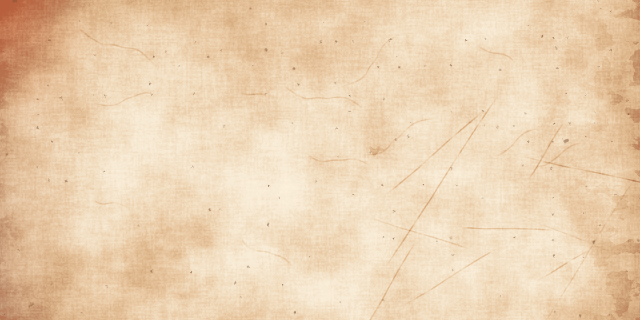
This texture is drawn by a Shadertoy shader. Its source:

```glsl
// Aged parchment: warm cream paper with browned edges, stains, fibres, specks and scratches.

float hash(vec2 p) {
    vec3 q = fract(vec3(p.xyx) * 0.1031);
    q += dot(q, q.yzx + 33.33);
    return fract((q.x + q.y) * q.z);
}

vec2 hash2(vec2 p) {
    return vec2(hash(p), hash(p + 57.3));
}

float noise(vec2 p) {
    vec2 i = floor(p), f = fract(p);
    f = f * f * (3.0 - 2.0 * f);
    float low = mix(hash(i), hash(i + vec2(1, 0)), f.x);
    float high = mix(hash(i + vec2(0, 1)), hash(i + vec2(1, 1)), f.x);
    return mix(low, high, f.y);
}

float fbm(vec2 p) {
    float sum = 0.0, amp = 0.52;
    for (int i = 0; i < 5; i++) {
        sum += amp * noise(p);
        p = mat2(1.6, 1.2, -1.2, 1.6) * p + 11.7;
        amp *= 0.5;
    }
    return sum;
}

// Soft falloff away from an edge
float edgeFade(float dist, float reach) {
    return exp(-max(dist, 0.0) / reach);
}

float blob(vec2 p, vec2 centre, vec2 size) {
    vec2 q = (p - centre) / size;
    return exp(-dot(q, q));
}

// Antialiased coverage of a shape with the given radius
float cover(float dist, float radius, float px) {
    return 1.0 - smoothstep(max(radius - px, 0.0), radius + px, dist);
}

// Ragged spots, at most one per grid cell
float spots(vec2 p, float cell, float chance, float radius, float seed, float px) {
    vec2 ragged = p + radius * 1.6 * (vec2(noise(p / radius), noise(p / radius + 31.0)) - 0.5);
    vec2 id = floor(ragged / cell) + seed;
    vec2 offset = (fract(ragged / cell) - mix(vec2(0.25), vec2(0.75), hash2(id))) * cell;
    offset.y *= mix(0.7, 1.6, hash(id + 9.1));
    float size = radius * mix(0.35, 1.0, hash(id + 4.7));
    float present = step(hash(id + 2.3), chance);
    return present * cover(length(offset), size, px) * mix(0.4, 1.0, hash(id + 7.9));
}

// Thin worn line; bend is the height of its wave
float scratch(vec2 p, vec2 centre, float angle, float halfLen, float bend, float width, float px) {
    float c = cos(angle), s = sin(angle);
    vec2 q = mat2(c, -s, s, c) * (p - centre);
    q.y -= bend * sin(q.x * 3.0 / halfLen) + bend * 0.5 * (noise(q.xx * 18.0 + centre) - 0.5);
    float taper = 1.0 - smoothstep(halfLen * 0.65, halfLen, abs(q.x));
    float wear = smoothstep(0.15, 0.65, noise(vec2(q.x * 38.0, centre.x * 91.0)));
    return cover(abs(q.y), width, px) * taper * mix(0.35, 1.0, wear);
}

// Paper colour from pale cream (0) to burnt brown (1)
vec3 paperRamp(float tone) {
    vec3 shades[6] = vec3[6](
        vec3(0.970, 0.918, 0.832), vec3(0.945, 0.860, 0.742), vec3(0.910, 0.780, 0.630),
        vec3(0.860, 0.700, 0.530), vec3(0.780, 0.590, 0.430), vec3(0.730, 0.480, 0.330));
    vec3 col = shades[0];
    for (int i = 1; i < 6; i++)
        col = mix(col, shades[i], clamp(tone * 5.0 - float(i - 1), 0.0, 1.0));
    return col + 0.12 * clamp(-tone, 0.0, 0.2);
}

void mainImage(out vec4 fragColor, in vec2 fragCoord) {
    float px = 1.0 / iResolution.y;
    vec2 p = fragCoord * px;
    float width = iResolution.x * px;
    float left = p.x, right = width - p.x, top = 1.0 - p.y;

    // Browned borders
    float warp = 0.16 * (fbm(p * 3.5 + 5.0) - 0.5);
    float tone = 0.12;
    tone += 0.63 * edgeFade(left + warp, 0.20);
    tone += 0.40 * edgeFade(right + warp, 0.13);
    tone += 0.34 * edgeFade(top + warp, 0.11) * mix(1.0, 0.55, p.x / width);
    tone += 0.24 * edgeFade(p.y + warp, 0.12);

    // Broad stains and bleached areas
    float mottle = fbm(p * 11.0 + 3.0) - 0.5;
    tone += 0.85 * (fbm(p * 2.6 + 20.0) - 0.5) + 0.42 * mottle;
    tone += blob(p, vec2(0.54, 0.17), vec2(0.17, 0.13)) * (0.16 + 0.5 * mottle);
    tone += 0.10 * blob(p, vec2(0.65, 0.78), vec2(0.35, 0.2));
    tone -= 0.13 * blob(p, vec2(1.45, 0.72), vec2(0.3, 0.25));
    tone -= 0.10 * blob(p, vec2(0.35, 0.40), vec2(0.2, 0.3));

    // Woven fibres and fine grain
    tone += 0.10 * (noise(p * vec2(28.0, 210.0)) - 0.5);
    tone += 0.09 * (noise(p * vec2(200.0, 24.0)) - 0.5);
    tone += 0.15 * (noise(p * 240.0) - 0.5);

    // Straight scratches, gathered at the lower right
    for (int i = 0; i < 11; i++) {
        vec2 id = vec2(float(i), 17.0);
        vec2 centre = mix(vec2(1.08, 0.08), vec2(1.85, 0.62), hash2(id));
        float angle = i % 3 == 0 ? -0.6 * hash(id + 3.0) : mix(0.5, 1.05, hash(id + 3.0));
        float halfLen = mix(0.10, 0.38, hash(id + 6.0));
        tone += mix(0.18, 0.42, hash(id + 8.0)) * scratch(p, centre, angle, halfLen, 0.002, 0.0012, px);
    }

    // Curled hairlines across the sheet
    for (int i = 0; i < 12; i++) {
        vec2 id = vec2(float(i), 43.0);
        vec2 centre = mix(vec2(0.2, 0.2), vec2(width - 0.2, 0.95), hash2(id));
        float angle = mix(-0.6, 0.7, hash(id + 3.0));
        float halfLen = mix(0.04, 0.15, hash(id + 6.0));
        tone += 0.24 * scratch(p, centre, angle, halfLen, halfLen * 0.12, 0.0015, px);
    }

    // Peeled flakes, denser toward the sides
    float sides = edgeFade(right, 0.16) + 0.5 * edgeFade(left, 0.08);
    float peel = smoothstep(0.57, 0.62, fbm(p * vec2(17.0, 22.0) + 8.0));
    tone += 0.24 * peel * sides;
    tone += 0.30 * spots(p, 0.21, 0.14, 0.018, 5.0, px);

    // Colour, with a redder upper left and a rosy left side
    vec3 col = paperRamp(tone);
    col *= mix(vec3(1.0), vec3(0.99, 0.78, 0.72), blob(p, vec2(0.0, 1.0), vec2(0.16, 0.22)));
    col *= mix(vec3(1.0), vec3(0.97, 0.97, 1.03), edgeFade(left, 0.10) * (1.0 - p.y));

    // Dark specks
    float specks = spots(p, 0.045, 0.13 + 0.25 * sides, 0.0032, 1.0, px);
    specks = max(specks, spots(p, 0.13, 0.10 + 0.4 * edgeFade(left, 0.06), 0.007, 71.0, px));
    col = mix(col, vec3(0.48, 0.31, 0.19), 0.65 * specks);

    fragColor = vec4(clamp(col, 0.0, 1.0), 1.0);
}
```
